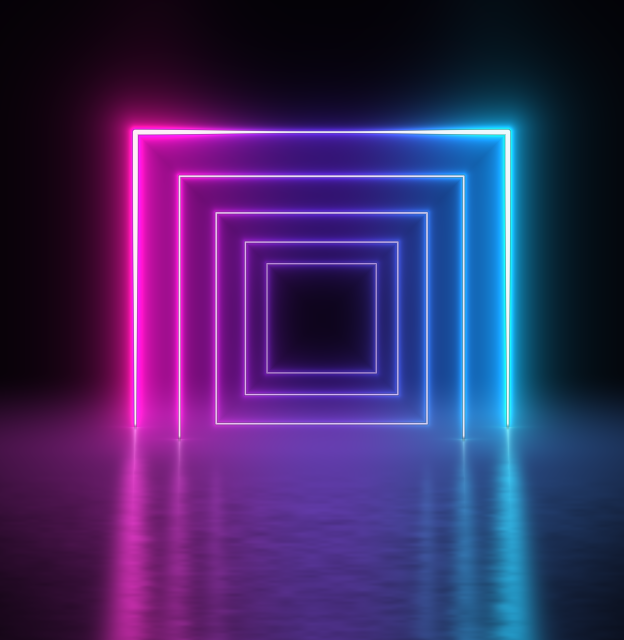
This background is drawn by a WebGL 1 fragment shader. Its source:

```glsl
precision highp float;
// Nested neon square frames, magenta to cyan, above a misty rippled reflecting floor.
uniform vec2 u_resolution;

const vec2 CENTER = vec2(0.015, 0.5026);   // x from the middle, y from the bottom
const vec3 SIZES = vec3(0.2910, -0.07487, 0.00586); // half size, quadratic in frame index
const vec3 MAGENTA = vec3(0.92, 0.07, 0.62);
const vec3 VIOLET = vec3(0.31, 0.15, 0.80);
const vec3 CYAN = vec3(0.07, 0.68, 0.90);
const vec3 WALL_LEFT = vec3(0.62, 0.04, 0.64);
const vec3 WALL_MID = vec3(0.24, 0.07, 0.50);
const vec3 WALL_RIGHT = vec3(0.05, 0.36, 0.78);
const vec3 FLOOR_LEFT = vec3(0.58, 0.15, 0.58);
const vec3 FLOOR_MID = vec3(0.37, 0.23, 0.66);
const vec3 FLOOR_RIGHT = vec3(0.20, 0.38, 0.67);
const vec3 LAVENDER = vec3(0.95, 0.80, 1.0);
const vec3 NIGHT = vec3(0.012, 0.005, 0.020);
const float HORIZON = 0.333;
const float LEG_STEP = 0.019;              // each open frame ends this much nearer
const float GLOW_WIDTH = 0.034;
const float HALO_WIDTH = 0.085;
const vec2 RIPPLE_SCALE = vec2(24.0, 115.0);

float hash(vec2 p) {
  vec3 q = fract(vec3(p.xyx) * 0.1031);
  q += dot(q, q.yzx + 33.33);
  return fract((q.x + q.y) * q.z);
}

float noise(vec2 p) {
  vec2 i = floor(p), f = fract(p);
  f = f * f * (3.0 - 2.0 * f);
  return mix(mix(hash(i), hash(i + vec2(1.0, 0.0)), f.x),
             mix(hash(i + vec2(0.0, 1.0)), hash(i + 1.0), f.x), f.y);
}

// Three colours blended from the left leg to the right leg
vec3 ramp(float x, vec3 left, vec3 mid, vec3 right) {
  vec3 c = mix(left, mid, smoothstep(-SIZES.x, 0.02, x));
  return mix(c, right, smoothstep(0.0, SIZES.x, x));
}

float halfSize(float i) {
  return SIZES.x + i * (SIZES.y + i * SIZES.z);
}

// Signed distance to a square; an open one has no lower edge
float frameDistance(vec2 p, float size, bool open) {
  vec2 q = vec2(abs(p.x), open ? p.y : abs(p.y)) - size;
  return length(max(q, 0.0)) + min(max(q.x, q.y), 0.0);
}

vec3 screen(vec3 a, vec3 b) {
  return 1.0 - (1.0 - min(a, 1.0)) * (1.0 - min(b, 1.0));
}

// Misty floor, brightest at the horizon and dark at the sides
vec3 floorLight(float x, float y, float ripple) {
  float rise = 1.0 - smoothstep(0.29, 0.42, y);
  float near = 1.0 - smoothstep(0.0, HORIZON, y);
  float reach = x / mix(0.58, 0.39, near);
  float level = rise * exp(-reach * reach) * mix(1.0, 0.72, near);
  level *= 1.0 + 0.24 * (ripple - 0.5) * smoothstep(0.05, 0.4, near);
  return ramp(x, FLOOR_LEFT, FLOOR_MID, FLOOR_RIGHT) * level;
}

// Reflected legs, widening toward the viewer
vec3 reflections(float x, float y, float ripple) {
  vec3 sum = vec3(0.0);
  for (int k = 0; k < 3; k++) {
    float i = float(k);
    float foot = HORIZON - LEG_STEP * i;
    float depth = clamp((foot - y) / foot, 0.0, 1.0);
    float size = halfSize(i);
    float leg = size + 0.010 * depth * (1.0 - 0.5 * i);
    float d = abs(x) - leg + (ripple - 0.5) * 0.009 * depth;
    float width = (0.015 + 0.025 * depth) / (1.0 + 0.40 * i);
    float streak = exp(-d * d / (width * width)) * smoothstep(0.0, 0.25, depth);
    streak *= pow(0.5, i) * (0.66 + 0.18 * ripple) * mix(1.0, 0.85, depth);
    float spark = exp(-abs(d) / 0.004 - depth * 9.0) * step(y, foot) * pow(0.7, i);
    vec3 tint = ramp(sign(x) * size, MAGENTA, VIOLET, CYAN) + vec3(0.0, 0.08, 0.10);
    sum += tint * streak + mix(tint, vec3(1.0), 0.4) * spark * step(i, 1.0);
  }
  return sum;
}

void main() {
  float pixel = 1.0 / u_resolution.y;
  vec2 uv = (gl_FragCoord.xy - vec2(0.5 * u_resolution.x, 0.0)) * pixel;
  vec2 p = uv - CENTER;
  float y = uv.y;
  vec3 neon = ramp(p.x, MAGENTA, VIOLET, CYAN);
  float side = smoothstep(0.03, SIZES.x, abs(p.x));
  float ripple = 0.65 * noise(RIPPLE_SCALE * uv + 40.0)
               + 0.35 * noise(RIPPLE_SCALE * uv * 2.1 + 90.0);

  // Tubes and the light around them
  float glow = 0.0, halo = 0.0, flare = 0.0, inside = 0.0, cover = 0.0;
  vec3 tubes = vec3(0.0);
  for (int k = 0; k < 5; k++) {
    float i = float(k);
    bool open = k < 2;
    float size = halfSize(i);
    float signedD = frameDistance(p, size, open);
    float d = abs(signedD);
    float foot = open ? HORIZON - LEG_STEP * i : 0.0;
    float standing = smoothstep(foot - 0.006, foot + 0.006, y);
    float width = mix(0.0021, 0.0014, i / 4.0);
    if (k == 0) {
      width = mix(0.0018, 0.0044, side * smoothstep(0.28, 0.75, y));
      inside = 1.0 - smoothstep(-0.012, 0.012, signedD);
      halo = mix(0.10, 0.27, side) * exp(-d / HALO_WIDTH);
    }
    float amount = k == 0 ? mix(0.40, 0.68, side) : 0.25 - 0.02 * i;
    glow += amount * exp(-d / (GLOW_WIDTH - 0.002 * i));
    glow += standing * (0.65 - 0.06 * i) * exp(-max(d - width, 0.0) / 0.0045);
    float line = standing * (1.0 - smoothstep(width - pixel, width + pixel, d));
    vec3 core = mix(vec3(1.0), LAVENDER, i / 4.0);
    tubes = mix(tubes, mix(neon, core, 0.93 - 0.05 * i), line);
    cover = max(cover, line);
    if (open) flare += exp(-abs(abs(p.x) - size) / 0.016 - abs(y - foot) / 0.003);
  }

  // Lit walls inside the frames, dim at the far end
  float fill = inside * mix(0.16, 0.48, smoothstep(0.02, 0.17, length(p)));
  vec3 walls = ramp(p.x, WALL_LEFT, WALL_MID, WALL_RIGHT) * fill;

  // Faint beams rising into the dark
  float beam = (abs(p.x) - 0.26) / 0.09;
  halo += 0.04 * exp(-beam * beam);

  vec3 light = neon * (glow + halo * (1.0 - 0.6 * inside)) + walls;
  vec3 color = NIGHT + light * smoothstep(0.26, 0.36, y);
  color = screen(color, floorLight(p.x, y, ripple));
  color = screen(color, reflections(p.x, y, ripple));
  color = screen(color, neon * flare * 0.5);
  gl_FragColor = vec4(mix(color, tubes, cover), 1.0);
}
```
